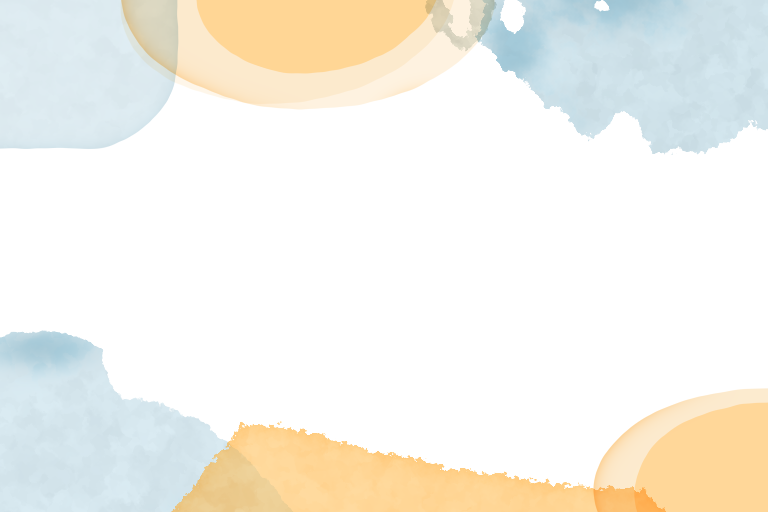
This background is drawn by a Shadertoy shader. Its source:

```glsl
const vec3 SKY = vec3(0.865, 0.918, 0.94);
const vec3 MIST = vec3(0.81, 0.885, 0.915);
const vec3 TEAL = vec3(0.62, 0.77, 0.83);
const vec3 CREAM = vec3(0.99, 0.92, 0.81);
const vec3 APRICOT = vec3(1.0, 0.84, 0.59);
const vec3 AMBER = vec3(1.0, 0.89, 0.72);

vec2 hash2(vec2 p) {
    p = fract(p * vec2(0.1031, 0.1137));
    p += dot(p, p.yx + 33.3);
    return fract((p.x + p.y) * p.yx * vec2(17.3, 23.7));
}

// Layered sines, roughly -1 to 1
float waves(vec2 p) {
    float sum = 0.0, amp = 0.5;
    for (int i = 0; i < 5; i++) {
        p = mat2(0.8, 0.6, -0.6, 0.8) * p + 1.7;
        sum += amp * sin(p.x + 1.4 * sin(p.y * 0.9));
        p *= 1.9;
        amp *= 0.6;
    }
    return sum;
}

// Cellular noise: flat tones with soft borders, 0 to 1
float blotches(vec2 p) {
    p += 0.4 * vec2(waves(p * 2.0), waves(p.yx * 2.0 + 9.0));
    vec2 cell = floor(p);
    float tone = 0.0, total = 0.0;
    for (int y = -1; y <= 1; y++)
    for (int x = -1; x <= 1; x++) {
        vec2 id = cell + vec2(x, y);
        vec2 h = hash2(id + 50.0);
        vec2 d = id + h - p;
        float w = exp(-14.0 * dot(d, d));
        tone += w * fract(h.x * 7.0 + h.y * 3.0);
        total += w;
    }
    return tone / max(total, 1e-6);
}

// Shape depths are positive inside
float oval(vec2 p, vec2 r) {
    float k = length(p / r);
    return k * (1.0 - k) / max(length(p / (r * r)), 1e-4);
}

float roundBox(vec2 p, vec2 halfSize, float r) {
    vec2 q = abs(p) - halfSize + r;
    return r - length(max(q, 0.0)) - min(max(q.x, q.y), 0.0);
}

float glow(vec2 p, vec2 r) {
    p /= r;
    return exp(-dot(p, p));
}

float cover(float depth) {
    float soft = 70.0 / iResolution.y;
    return smoothstep(-soft, soft, depth);
}

// Transparent pigment, multiplied onto the paper
vec3 wash(vec3 paper, vec3 pigment, float amount) {
    return paper * mix(vec3(1.0), pigment, amount);
}

// A pool of paint with a darker dried rim
vec3 pool(vec3 paper, vec3 pigment, vec3 rimColor, float depth, float rim) {
    float inside = cover(depth);
    paper = wash(paper, pigment, inside);
    return wash(paper, rimColor, inside * rim * exp(-max(depth, 0.0) * 0.8));
}

void mainImage(out vec4 fragColor, in vec2 fragCoord) {
    // Hundredths of the canvas height
    vec2 p = fragCoord / iResolution.xy * vec2(150.0, 100.0);
    float drop = 100.0 - p.y;
    float slow = waves(p * 0.13);
    float ragged = waves(p * 0.65);
    float fine = waves(p * 2.3);
    float tone = blotches(p * 0.22) * 0.6 + blotches(p * 0.55 + 20.0) * 0.4;
    vec3 color = vec3(1.0);

    // Smooth blue pool, top left
    float pond = roundBox(p - vec2(0.0, 105.0), vec2(34.8, 34.2), 18.0) + 0.4 * slow;
    color = pool(color, SKY + 0.025 * (tone - 0.5), vec3(0.92, 0.95, 0.96), pond, 0.7);

    // Nested ovals, top centre
    vec2 q = p - vec2(60.2, 101.0);
    float outer = oval(q, vec2(36.5, 22.3)) + 0.3 * slow;
    float middle = oval(q + vec2(4.0, -0.07 * q.x), vec2(32.6, 20.8)) + 0.3 * slow;
    float leftRim = smoothstep(65.0, 25.0, p.x) + 0.5 * glow(p - vec2(80.0, 80.0), vec2(5.0));
    color = pool(color, vec3(0.995, 0.95, 0.88), AMBER, outer, leftRim);
    color = wash(color, vec3(0.995, 0.965, 0.915), cover(middle));
    q = p - vec2(62.0, 103.0);
    q.y -= 0.07 * q.x;
    float heart = oval(q, vec2(23.8, 17.2)) + 0.4 * slow;
    color = wash(color, vec3(1.01, 0.915, 0.725), cover(heart));

    // Torn blue cloud, top right
    float hem = min(8.8 + 0.86 * (p.x - 93.75), 29.5 - 4.8 * smoothstep(139.0, 146.0, p.x));
    hem -= 8.6 * exp(-pow((p.x - 121.5) / 4.0, 2.0));
    float cloud = min((hem - drop) * 0.8, p.x - 94.0) + 1.1 * ragged + 0.3 * fine;
    cloud = min(cloud, -oval(p - vec2(99.5, 97.0), vec2(2.2, 3.5)) + 1.3 * ragged);
    cloud = min(cloud, -oval(p - vec2(118.0, 98.6), vec2(1.7, 1.2)) + 0.8 * ragged);
    float dark = glow(p - vec2(100.0, 90.0), vec2(6.0, 8.0))
               + glow(p - vec2(120.0, 101.0), vec2(17.0, 8.0))
               + 0.4 * glow(p - vec2(112.0, 78.0), vec2(6.0));
    dark = smoothstep(0.2, 1.2, dark + 0.5 * (tone - 0.4) + 0.1 * ragged);
    color = wash(color, mix(MIST, TEAL, dark) + 0.06 * (tone - 0.5), cover(cloud));

    // Grey bleed between oval and cloud
    float bleed = oval(p - vec2(90.0, 99.0), vec2(6.0, 8.0)) + ragged;
    float bare = oval(p - vec2(89.8, 97.5), vec2(2.5, 4.5)) + 1.6 * ragged;
    color = wash(color, vec3(0.86, 0.88, 0.86) + 0.1 * (tone - 0.5), cover(min(bleed, -bare)));

    // Brush stroke depth, bottom
    float along = p.x - 55.0;
    float crest = min(17.0, 17.0 - 0.31 * along + 0.0018 * along * along);
    float stroke = min(crest - p.y, (p.x - 34.0 - 0.8 * p.y) * 0.78);
    stroke = min(stroke, 130.0 - p.y - p.x) + 0.6 * ragged + 0.6 * fine;
    float brush = cover(stroke);

    // Blue hill, bottom left, fading beneath the stroke
    float peak = min(35.3 - 0.02 * (p.x - 7.0) * (p.x - 7.0) - p.y,
                     20.2 + 0.6 * max(28.0 - p.y, 0.0) - p.x);
    float slope = 22.0 - 0.02 * (p.x - 24.0) * (p.x - 24.0) - p.y;
    float hill = max(peak, slope * 0.8) + 0.5 * ragged + 0.15 * fine;
    dark = glow(p - vec2(8.0, 32.0), vec2(13.0, 5.0)) + 0.3 * glow(p - vec2(35.0, 3.0), vec2(6.0));
    dark = smoothstep(0.2, 1.3, dark + 0.5 * (tone - 0.4));
    vec3 hillColor = mix(vec3(0.835, 0.902, 0.93), TEAL, dark) + 0.05 * (tone - 0.5);
    color = wash(color, hillColor, cover(hill) * mix(1.0, 0.45, brush));

    // Orange stroke with a dry rim
    vec3 strokeColor = APRICOT + vec3(0.0, 0.04, 0.08) * (tone - 0.5);
    color = wash(color, strokeColor, brush);
    color = wash(color, vec3(1.0, 0.95, 0.84), brush * exp(-max(stroke, 0.0) * 0.6));

    // Nested ovals, bottom right
    float shell = oval(p - vec2(150.4, 4.3), vec2(34.4, 19.9)) + 0.2 * slow;
    float core = oval(p - vec2(151.4, 3.9), vec2(27.5, 17.6)) + 0.3 * slow;
    color = pool(color, CREAM, AMBER, shell, smoothstep(145.0, 118.0, p.x));
    color = wash(color, vec3(1.01, 0.915, 0.74), cover(core));

    fragColor = vec4(clamp(color, 0.0, 1.0), 1.0);
}
```
